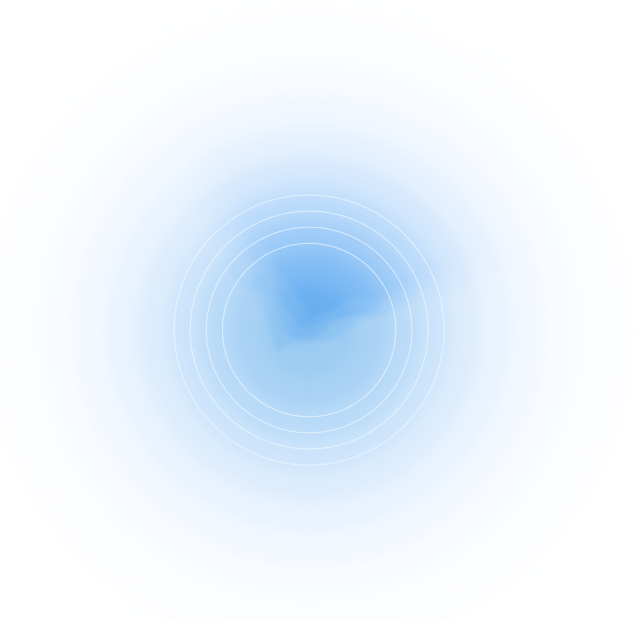
Write a WebGL 1 fragment shader that draws this background.

```glsl
precision highp float;

uniform vec2 u_resolution;

const vec2 CENTER = vec2(-0.0175, -0.0323);
const vec3 GLOW_ABSORB = vec3(0.395, 0.203, 0.055);
const vec3 GLOW_SPREAD = vec3(0.236, 0.236, 0.185);
const vec3 WEDGE_ABSORB = vec3(0.205, 0.115, 0.004);
const vec3 HAZE_ABSORB = vec3(0.012, 0.010, 0.0);
const int FOLDS = 4;
const int RINGS = 4;

vec2 hashGradient(vec2 cell) {
  float n = fract(sin(dot(cell, vec2(127.1, 311.7))) * 4375.85);
  return vec2(cos(6.2832 * n), sin(6.2832 * n));
}

float gradientNoise(vec2 p) {
  vec2 i = floor(p);
  vec2 f = fract(p);
  vec2 u = f * f * (3.0 - 2.0 * f);
  float a = dot(hashGradient(i), f);
  float b = dot(hashGradient(i + vec2(1.0, 0.0)), f - vec2(1.0, 0.0));
  float c = dot(hashGradient(i + vec2(0.0, 1.0)), f - vec2(0.0, 1.0));
  float d = dot(hashGradient(i + vec2(1.0, 1.0)), f - vec2(1.0, 1.0));
  return mix(mix(a, b, u.x), mix(c, d, u.x), u.y);
}

vec3 bell(float r, vec3 spread) {
  vec3 q = r / spread;
  return exp(-q * q);
}

// Overlapping translucent folds bounded by a rising edge and a left edge
float foldedWedge(vec2 p) {
  float sum = 0.0;
  for (int i = 0; i < FOLDS; i++) {
    float k = float(i) / float(FOLDS - 1);
    float wobble = 0.016 * gradientNoise(p * 17.0 + 7.3 * k);
    float lower = p.y - 0.33 * p.x - mix(-0.022, 0.018, k) + wobble;
    float left = p.x + 0.6 * p.y - mix(-0.065, 0.014, k) - 1.5 * wobble;
    sum += smoothstep(-0.006, 0.009, lower) * smoothstep(-0.012, 0.012, left);
  }
  return sum / float(FOLDS);
}

// Barely visible concentric bands fading out at the rim
float hazeBands(float r) {
  float band = 0.5 + 0.5 * cos(6.2832 * (r - 0.521) / 0.051);
  float rim = 1.0 - smoothstep(0.512, 0.528, r);
  return rim * mix(0.3, 0.85, band) * mix(1.3, 0.6, smoothstep(0.3, 0.5, r));
}

float ringLine(float r, float radius, float halfWidth, float pixel) {
  return 1.0 - smoothstep(halfWidth - 0.5 * pixel, halfWidth + 0.7 * pixel, abs(r - radius));
}

float ringSet(float r, float pixel) {
  float lines = 0.0;
  for (int i = 0; i < RINGS; i++) {
    float radius = 0.1398 + 0.026 * float(i);
    lines = max(lines, ringLine(r, radius, 0.0008, pixel));
  }
  return lines;
}

void main() {
  float pixel = 1.0 / u_resolution.y;
  vec2 p = (gl_FragCoord.xy - 0.5 * u_resolution) * pixel - CENTER;
  float r = length(p);

  // Radial glow and outer haze
  vec3 color = vec3(1.0) - GLOW_ABSORB * bell(r, GLOW_SPREAD);
  color -= HAZE_ABSORB * hazeBands(r);

  // Deep blue upper wedge
  color -= WEDGE_ABSORB * foldedWedge(p) * bell(r, vec3(0.19));

  // Thin bright rings
  color = mix(color, vec3(0.93, 0.97, 1.0), 0.62 * ringSet(r, pixel));

  gl_FragColor = vec4(clamp(color, 0.0, 1.0), 1.0);
}
```
